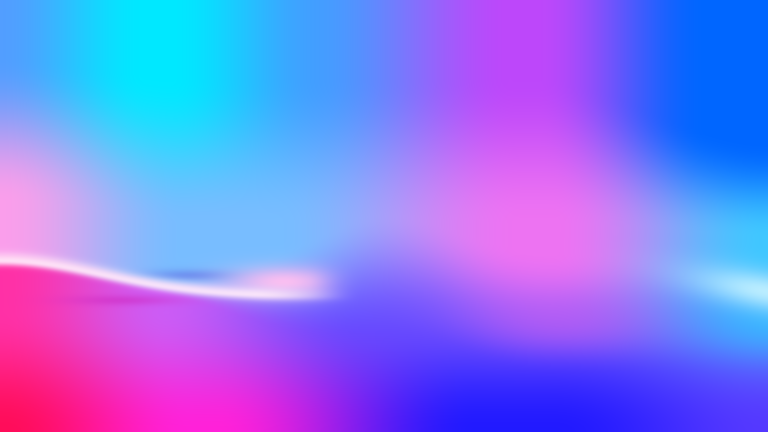
Write a Shadertoy shader that draws this background.

```glsl
// Soft neon aurora: four horizontal colour ramps are stacked into a smooth field,
// then a curved fold of light on the left and a pale flare on the right
// are laid over it as elliptical Gaussian glows.

// Elliptical Gaussian, 1 at the centre
float glow(vec2 p, vec2 centre, vec2 radius) {
    vec2 d = (p - centre) / radius;
    return exp(-dot(d, d));
}

// Sky along the upper border: azure, cyan, violet, deep blue
vec3 skyRamp(float x) {
    vec3 c = mix(vec3(0.32, 0.62, 1.0), vec3(0.0, 0.91, 1.0), smoothstep(0.0, 0.19, x));
    c = mix(c, vec3(0.26, 0.62, 1.0), smoothstep(0.22, 0.42, x));
    c = mix(c, vec3(0.74, 0.28, 0.98), smoothstep(0.40, 0.67, x));
    return mix(c, vec3(0.0, 0.40, 1.0), smoothstep(0.70, 0.92, x));
}

// Haze across the middle: rose, pale blue, pink, cyan
vec3 hazeRamp(float x) {
    vec3 c = mix(vec3(0.98, 0.62, 0.92), vec3(0.47, 0.74, 1.0), smoothstep(0.0, 0.24, x));
    c = mix(c, vec3(0.93, 0.45, 0.95), smoothstep(0.36, 0.68, x));
    return mix(c, vec3(0.25, 0.78, 1.0), smoothstep(0.72, 1.0, x));
}

// Slope below the fold: hot pink, orchid, indigo
vec3 slopeRamp(float x) {
    vec3 c = mix(vec3(1.0, 0.19, 0.65), vec3(0.80, 0.36, 0.96), smoothstep(0.0, 0.22, x));
    c = mix(c, vec3(0.40, 0.30, 1.0), smoothstep(0.20, 0.47, x));
    return mix(c, vec3(0.40, 0.38, 1.0), smoothstep(0.70, 1.0, x));
}

// Floor along the lower border: red, magenta, pure blue
vec3 floorRamp(float x) {
    vec3 c = mix(vec3(1.0, 0.05, 0.35), vec3(1.0, 0.13, 0.85), smoothstep(0.0, 0.25, x));
    c = mix(c, vec3(0.13, 0.10, 1.0), smoothstep(0.28, 0.62, x));
    return mix(c, vec3(0.33, 0.22, 1.0), smoothstep(0.72, 1.0, x));
}

void mainImage(out vec4 fragColor, in vec2 fragCoord) {
    vec2 p = fragCoord / iResolution.xy;
    float x = p.x;

    // Upper half: sky fading down into haze
    float right = smoothstep(0.7, 1.0, x);
    float horizon = 0.70 - 0.05 * smoothstep(0.0, 0.25, x) - 0.09 * right;
    float reach = mix(0.17, 0.11, right);
    vec3 upper = mix(hazeRamp(x), skyRamp(x), smoothstep(horizon - reach, horizon + reach, p.y));

    // Lower half: floor rising into slope
    vec3 lower = mix(floorRamp(x), slopeRamp(x), smoothstep(0.0, 0.28, p.y));

    // The fold is crisp on the left and dissolves to the right
    float fold = 0.315 + 0.082 * exp(-x * x / 0.035);
    float seam = fold + 0.05 * exp(-pow((x - 0.5) / 0.1, 2.0)) - 0.04 * smoothstep(0.55, 0.72, x);
    float softness = mix(0.018, 0.14, smoothstep(0.2, 0.5, x));
    vec3 col = mix(lower, upper, smoothstep(seam - softness, seam + softness, p.y));

    // Orchid and cyan pools at the right
    col = mix(col, vec3(0.76, 0.36, 0.94), 0.5 * glow(p, vec2(0.74, 0.25), vec2(0.13, 0.07)));
    col = mix(col, vec3(0.20, 0.74, 1.0), 0.85 * glow(p, vec2(1.02, 0.26), vec2(0.13, 0.10)));

    // Shadows on both sides of the fold
    col = mix(col, vec3(0.38, 0.50, 0.92), 0.75 * glow(p, vec2(0.25, 0.362), vec2(0.06, 0.014)));
    col = mix(col, vec3(0.80, 0.15, 0.75), 0.50 * glow(p, vec2(0.16, 0.305), vec2(0.07, 0.012)));

    // Pink plume at the end of the fold
    float plume = glow(p, vec2(0.37, 0.348), vec2(0.075, 0.036));
    plume *= 1.0 - smoothstep(0.40, 0.48, x);
    col = mix(col, vec3(1.0, 0.75, 0.94), 0.95 * plume);

    // Bright crest, with a wider tail above than below
    float rise = p.y - fold;
    float crest = exp(-pow(rise / (rise > 0.0 ? 0.017 : 0.012), 2.0));
    crest *= 1.0 - smoothstep(0.33, 0.47, x);
    col = mix(col, vec3(1.0, 0.92, 0.98), 0.9 * crest);

    // Pale flare leaning down toward the right border
    vec2 lean = vec2(x, p.y + 0.3 * (x - 1.0));
    col = mix(col, vec3(0.78, 0.95, 1.0), 0.9 * glow(lean, vec2(1.0, 0.325), vec2(0.10, 0.045)));

    fragColor = vec4(col, 1.0);
}
```
